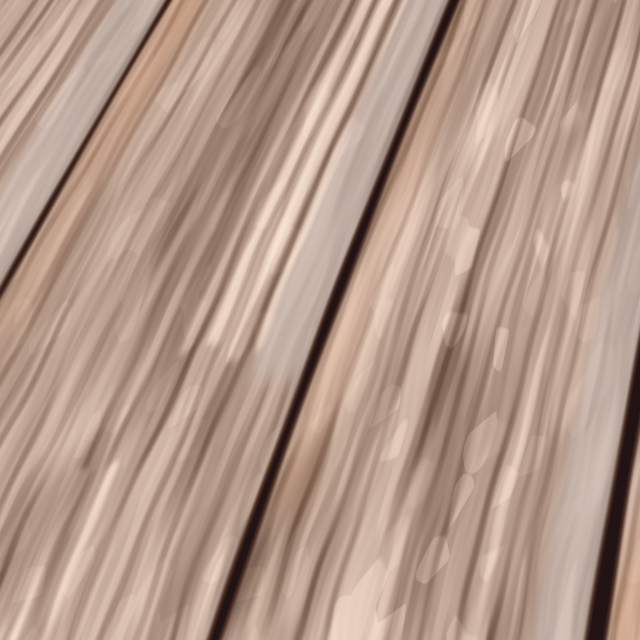
This texture is drawn by a WebGL 1 fragment shader. Its source:

```glsl
precision highp float;
uniform vec2 u_resolution;

const vec3 BROWN = vec3(0.55, 0.44, 0.38);
const vec3 CREAM = vec3(0.89, 0.79, 0.73);
const vec3 BLEACHED = vec3(0.98, 0.91, 0.84);
const vec3 SILVER = vec3(0.75, 0.69, 0.66);
const vec3 ORANGE = vec3(0.80, 0.62, 0.50);
const vec3 GAP_EDGE = vec3(0.32, 0.20, 0.15);
const vec3 GAP_CORE = vec3(0.13, 0.07, 0.08);

float hash(vec2 p) {
  return fract(sin(dot(p, vec2(127.1, 311.7))) * 43758.5);
}

float band(float x, float lo, float hi, float soft) {
  return smoothstep(lo - soft, lo + soft, x)
       * (1.0 - smoothstep(hi - soft, hi + soft, x));
}

// Cellular noise: random tone per cell, blended across cell borders
float cells(vec2 p, float sharpness) {
  vec2 base = floor(p);
  float sum = 0.0;
  float total = 0.0;
  for (int j = -1; j <= 1; j++) {
    for (int i = -1; i <= 1; i++) {
      vec2 cell = base + vec2(float(i), float(j));
      vec2 site = cell + vec2(hash(cell), hash(cell + 37.2));
      vec2 d = p - site;
      float weight = exp(-sharpness * dot(d, d)) + 1e-5;
      sum += weight * hash(cell + 71.9);
      total += weight;
    }
  }
  return sum / total;
}

// Plank coordinate of a fan of slightly bowed boards; gaps lie on integers
float plankCoord(vec2 uv, float width) {
  float offset = uv.x - 0.335 - 0.375 * uv.y + 0.04 * uv.y * (1.0 - uv.y);
  float k = offset / width;
  return (offset + 0.015 * k * k) / width;
}

// Jittered dark grooves along the board, fading in and out
float grooves(float across, float along, float count, float seed) {
  float x = across * count;
  float lane = floor(x);
  float center = lane + 0.5 + 0.45 * (hash(vec2(lane, seed)) - 0.5);
  center += 0.06 * sin(along * 9.0 + lane * 2.3);
  float depth = cells(vec2(lane * 3.7 + seed, along * 3.5), 8.0);
  float line = 1.0 - smoothstep(0.03, 0.20, abs(x - center));
  return line * (0.3 + 0.9 * depth);
}

// Pale raised ridges inside a worn patch, -1 in valleys and 1 on crests
float ridges(float across, float pitch, float phase) {
  float wave = sin(6.2832 * (across / pitch + phase));
  return 0.75 * wave + 0.25 * sin(12.566 * across / pitch + 1.0);
}

vec3 board(float across, float along, float id) {
  float seed = id * 7.3 + 19.0;
  float bend = across + 0.004 * sin(along * 13.0 + seed)
             + 0.002 * sin(along * 31.0 + across * 20.0);
  float left = 1.0 - step(-1.5, id);
  float middle = band(id, -1.5, -0.5, 0.1);
  float right = step(-0.5, id);

  // Broad stains, long streaks and fine fibres
  float tone = 0.60 + 0.14 * left;
  tone += 0.40 * (cells(vec2(bend * 5.0 + seed, along * 2.2), 6.0) - 0.5);
  tone += 0.62 * (cells(vec2(bend * 19.0 + seed, along * 3.0), 9.0) - 0.5);
  tone += 0.34 * (cells(vec2(bend * 42.0 + seed, along * 6.0), 9.0) - 0.5);
  tone += 0.03 * sin(bend * 210.0 + 3.0 * sin(along * 17.0));

  // Dark heartwood and smooth silver edge
  float heart = middle * band(across, 0.30, 0.60, 0.05) * smoothstep(0.25, 0.6, along)
              + right * band(across, 0.38, 0.62, 0.06) * 0.6;
  tone -= 0.27 * heart;
  float rim = smoothstep(0.80, 0.86, across)
            * mix(1.0, smoothstep(0.38, 0.44, along), middle);
  float groove = grooves(bend, along, 12.0, seed);
  tone -= 0.50 * groove * (1.0 - 0.8 * rim) * (1.0 - 0.5 * heart);

  // Worn ridges ending abruptly, plus chipped flecks
  float fray = along + 0.05 * (cells(vec2(bend * 22.0, seed), 9.0) - 0.5);
  float upper = middle * band(across, 0.60, 0.83, 0.015) * smoothstep(0.43, 0.455, fray);
  float lower = middle * band(across, 0.43, 0.59, 0.015) * (1.0 - smoothstep(0.255, 0.275, fray));
  float crest = right * (band(bend, 0.64, 0.69, 0.012)
              + band(bend, 0.20, 0.31, 0.015) * smoothstep(0.72, 0.80, fray));
  tone += upper * (0.25 + 0.42 * ridges(bend, 0.074, 0.0));
  tone += lower * (0.12 + 0.36 * ridges(bend, 0.080, 0.3));
  tone += 0.30 * crest;
  float chip = smoothstep(0.72, 0.86, cells(vec2(bend * 17.0 + seed, along * 15.0), 14.0));
  tone += 0.28 * chip * (0.35 + 0.65 * right * band(across, 0.3, 0.65, 0.1));

  vec3 wood = mix(BROWN, CREAM, clamp(tone, -0.35, 1.0));
  wood = mix(wood, BLEACHED, clamp((tone - 1.0) * 2.0, 0.0, 1.0));
  wood = mix(wood, SILVER + 0.10 * (tone - 0.5), 0.65 * rim);
  float warm = (1.0 - smoothstep(0.06, 0.20, across)) * cells(vec2(seed, along * 4.0), 6.0);
  return mix(wood, ORANGE + 0.18 * (tone - 0.5), 0.7 * warm);
}

void main() {
  vec2 uv = gl_FragCoord.xy / u_resolution;
  float width = 0.61 - 0.18 * uv.y;
  float k = plankCoord(uv, width);
  float id = floor(k);
  vec3 color = board(k - id, uv.y, id);

  // Gaps widen towards the right and have a soft brown lip
  float gap = floor(k + 0.5);
  float halfWidth = 0.020 + 0.009 * gap + 0.002 * sin(uv.y * 14.0 + gap);
  float soft = max(0.007, 1.0 / (u_resolution.x * width));
  float edge = abs(k - gap) - halfWidth;
  color *= 1.0 - 0.12 * (1.0 - smoothstep(0.0, 0.03, edge));
  color = mix(color, GAP_EDGE, 1.0 - smoothstep(-soft, soft, edge));
  color = mix(color, GAP_CORE, 1.0 - smoothstep(-soft, soft, edge + 0.009));
  gl_FragColor = vec4(color, 1.0);
}
```
